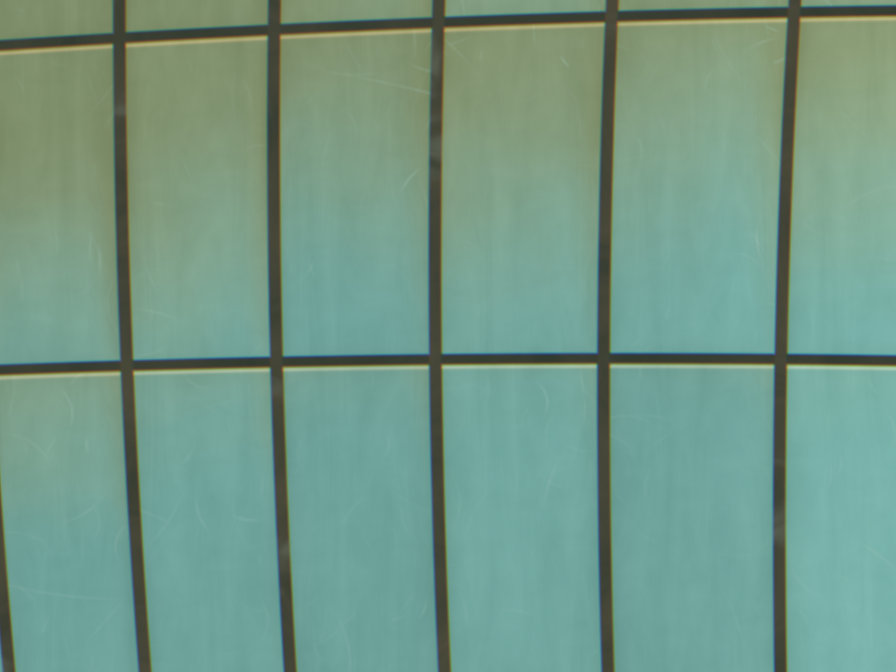
A Shadertoy shader for this pattern:

```glsl
#define TEAL vec3(0.435, 0.645, 0.615)
#define OLIVE vec3(0.505, 0.570, 0.430)
#define SCRATCH_TINT vec3(0.62, 0.75, 0.70)
#define GROUT_DARK vec3(0.18, 0.22, 0.18)
#define GROUT_BROWN vec3(0.33, 0.31, 0.24)
#define COLUMN_LINE 0.0092
#define ROW_LINE 0.0076
#define SOFTNESS 0.0026
#define FRINGE 0.0017
#define WEAR 0.42

vec3 hash3(vec2 p) {
    vec3 q = vec3(dot(p, vec2(127.1, 311.7)), dot(p, vec2(269.5, 183.3)), dot(p, vec2(419.2, 371.9)));
    return fract(sin(q) * 43758.55);
}

mat2 rotation(float angle) {
    float c = cos(angle), s = sin(angle);
    return mat2(c, s, -s, c);
}

// Layered, self-warped sines, roughly -1 to 1
float waves(vec2 p) {
    float sum = 0.0, amplitude = 0.5;
    for (int i = 0; i < 5; i++) {
        p = rotation(0.65) * p * 1.7 + 1.3;
        p += 0.7 * sin(p.yx);
        sum += amplitude * sin(p.x) * cos(p.y);
        amplitude *= 0.65;
    }
    return sum;
}

// One bent, mostly upright scratch per cell
float scratches(vec2 p, float width) {
    vec2 cell = floor(p);
    float sum = 0.0;
    for (int j = -1; j <= 1; j++)
    for (int i = -1; i <= 1; i++) {
        vec2 id = cell + vec2(i, j);
        vec3 place = hash3(id), shape = hash3(id + 57.3);
        float lean = place.z * 2.0 - 1.0;
        vec2 local = rotation(1.5 * lean * abs(lean)) * (p - id - place.xy);
        local.x += (shape.x - 0.5) * 1.5 * local.y * local.y;
        float reach = mix(0.25, 0.8, shape.y);
        float taper = 1.0 - smoothstep(0.2 * reach, reach, abs(local.y));
        sum += taper * shape.z * shape.z * (1.0 - smoothstep(0.0, width, abs(local.x)));
    }
    return sum;
}

// Grid coordinates in xy (whole numbers on the lines), cell size in zw
vec4 bentGrid(vec2 uv) {
    float center = 0.496 + uv.y * (0.029 * uv.y - 0.035);
    float pitch = 0.1773 + 0.0112 * uv.y, growth = 0.0051;
    float offset = uv.x - center;
    float root = sqrt(max(pitch * pitch + 4.0 * growth * offset, 0.0001));
    float column = 2.0 * offset / (pitch + root);
    float rowBase = 0.4497 + uv.x * (0.0493 - 0.0355 * uv.x);
    float rowHeight = 0.4826 + 0.038 * uv.x;
    return vec4(column, (uv.y - rowBase) / rowHeight, root, rowHeight);
}

// Line coverage per channel, displaced slightly by colour
vec3 lineCover(float d, float halfWidth, float fringe, float soft) {
    vec3 dist = abs(d - fringe * vec3(1.0, 0.0, -1.0));
    return 1.0 - smoothstep(halfWidth - soft, halfWidth + soft, dist);
}

void mainImage(out vec4 fragColor, in vec2 fragCoord) {
    vec2 uv = fragCoord / iResolution.xy;
    float aspect = iResolution.x / iResolution.y;
    vec2 p = uv * vec2(aspect, 1.0);
    float soft = max(SOFTNESS, 0.8 / iResolution.y);

    vec4 grid = bentGrid(uv);
    vec2 tile = floor(grid.xy), inside = fract(grid.xy);
    vec2 lineDist = (grid.xy - round(grid.xy)) * grid.zw * vec2(aspect, 1.0);
    vec3 tileRandom = hash3(tile + 11.0);
    vec2 surface = p + tile * 3.7;

    // Teal to olive stain
    float cloud = waves(surface * 3.0);
    float stain = uv.y + 0.15 * (0.5 - uv.x) + 0.2 * (inside.y - 0.5) + 0.09 * cloud;
    stain += 0.13 * (1.0 - smoothstep(0.0, 0.35, uv.x));
    stain += 0.12 * smoothstep(0.75, 1.0, inside.x) + 0.08 * (tileRandom.x - 0.5);
    float warm = smoothstep(0.35, 1.08, stain);
    vec3 color = mix(TEAL, OLIVE, warm) + 0.1 * warm * (1.0 - warm);
    color *= 1.0 + 0.08 * smoothstep(0.7, 1.0, uv.x) + 0.04 * (tileRandom.y - 0.5);

    // Upright fibres and pale scratches
    color += 0.018 * waves(surface * vec2(34.0, 6.0)) + 0.008 * waves(surface * 40.0);
    float marks = 0.0, scale = 6.0;
    for (int i = 0; i < 3; i++) {
        marks += scratches(surface * scale + float(i) * 19.0, 0.0042 * scale);
        scale *= 1.8;
    }
    float worn = smoothstep(-0.5, 0.6, waves(surface * 4.0 + 5.0)) * mix(0.5, 1.0, uv.y);
    color = mix(color, SCRATCH_TINT, WEAR * worn * min(marks, 1.3));

    // Shaded tile rims and a light lip below each row line
    vec2 rim = exp(-abs(lineDist) / 0.014);
    color -= vec3(0.05, 0.08, 0.09) * max(rim.x, 0.6 * rim.y);
    float lip = (lineDist.y + ROW_LINE + 0.0045) / 0.003;
    color += vec3(0.19, 0.11, 0.07) * exp(-lip * lip);

    // Grout with pale dusty patches
    float dust = smoothstep(0.3, 0.85, waves(p * 7.0 + 2.0));
    vec3 columnGrout = mix(GROUT_DARK, GROUT_BROWN, 0.55 + 0.3 * waves(p * 12.0));
    columnGrout = mix(columnGrout, vec3(0.42, 0.46, 0.41), 0.5 * dust);
    vec3 rowGrout = mix(GROUT_DARK, GROUT_BROWN, 0.25 + 0.2 * waves(p * 12.0 + 8.0));
    color = mix(color, rowGrout, lineCover(lineDist.y, ROW_LINE, FRINGE, soft));
    color = mix(color, columnGrout, lineCover(lineDist.x, COLUMN_LINE, -FRINGE, soft));

    fragColor = vec4(clamp(color, 0.0, 1.0), 1.0);
}
```
